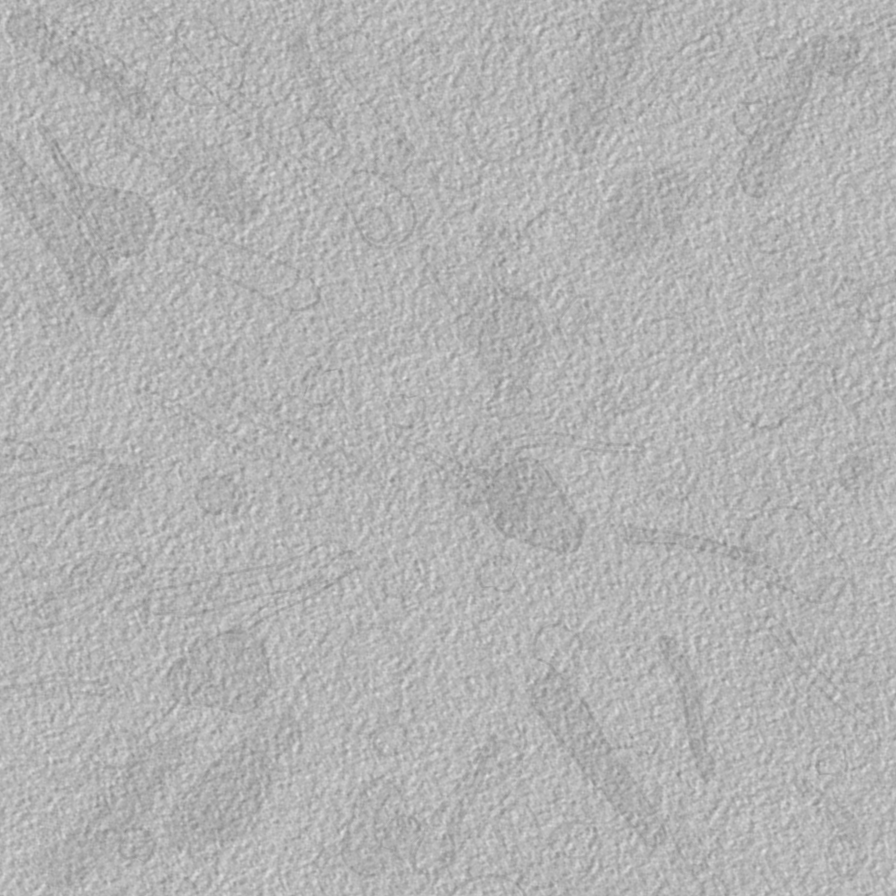
This texture is drawn by a WebGL 1 fragment shader. Its source:

```glsl
precision highp float;
// Grey micrograph-like field: faint outlined vesicles, tapered bodies and
// tubules point roughly toward a dark hub, under a fine side-lit grain.
// Shapes are jittered capsules on grids; the grain is embossed value noise.
uniform vec2 u_resolution;

const vec2 HUB = vec2(0.54, 0.47);
const float BASE_GREY = 0.714;
const float MEMBRANE_DEPTH = 0.06;
const float FILL_DEPTH = 0.04;

float hash(vec2 p) {
  vec3 q = fract(vec3(p.xyx) * 0.1031);
  q += dot(q, q.yzx + 33.33);
  return fract((q.x + q.y) * q.z);
}

vec2 hash2(vec2 p) {
  return vec2(hash(p), hash(p + 57.3));
}

float valueNoise(vec2 p) {
  vec2 cell = floor(p);
  vec2 f = fract(p);
  f = f * f * (3.0 - 2.0 * f);
  float low = mix(hash(cell), hash(cell + vec2(1.0, 0.0)), f.x);
  float high = mix(hash(cell + vec2(0.0, 1.0)), hash(cell + 1.0), f.x);
  return mix(low, high, f.y);
}

vec2 rotate(vec2 p, float angle) {
  float c = cos(angle);
  float s = sin(angle);
  return vec2(c * p.x - s * p.y, s * p.x + c * p.y);
}

// Signed distance to a capsule along x whose radius changes along its length.
float taperedCapsule(vec2 p, float halfLength, float radius, float taper) {
  float along = clamp(p.x, -halfLength, halfLength);
  float width = radius * (1.0 + taper * along / halfLength);
  return length(p - vec2(along, 0.0)) - width;
}

// Darkening by one grid of scattered, outlined and sometimes filled bodies.
float bodies(vec2 p, float cells, float seed, float chance,
             float halfLength, float radius, float fillChance) {
  float outline = 0.0;
  float fill = 0.0;
  vec2 home = floor(p * cells);
  for (int y = -1; y <= 1; y++) {
    for (int x = -1; x <= 1; x++) {
      vec2 cell = home + vec2(float(x), float(y));
      vec2 id = cell + seed;
      vec2 center = (cell + 0.25 + 0.5 * hash2(id)) / cells;
      vec2 size = 0.6 + 0.6 * hash2(id + 11.7);
      vec2 look = hash2(id + 23.1);
      vec2 toHub = HUB - center;
      float angle = atan(toHub.y, toHub.x) + 1.1 * (hash(id + 31.9) - 0.5);
      vec2 local = rotate(p - center, -angle);
      float d = taperedCapsule(local, halfLength * size.x, radius * size.y,
                               0.7 * (look.x - 0.5));
      float present = step(hash(id + 43.7), chance);
      float line = 1.0 - smoothstep(0.0007, 0.0034, abs(d));
      outline = max(outline, present * line * mix(0.4, 1.0, look.x));
      float inside = 1.0 - smoothstep(-0.003, 0.002, d);
      float filled = step(look.y, fillChance) * mix(0.4, 1.0, size.x - 0.2);
      fill = max(fill, present * inside * filled);
    }
  }
  return max(MEMBRANE_DEPTH * outline, 0.0) + FILL_DEPTH * fill;
}

float grainHeight(vec2 p) {
  float coarse = valueNoise(rotate(p, 0.6) * 165.0);
  float fine = valueNoise(rotate(p, -0.4) * 310.0 + 19.0);
  return 0.6 * coarse + 0.4 * fine;
}

// Relief of the grain as lit from the upper left.
float embossedGrain(vec2 p, vec2 lightStep) {
  return grainHeight(p + lightStep) - grainHeight(p - lightStep);
}

void main() {
  vec2 p = gl_FragCoord.xy / min(u_resolution.x, u_resolution.y);

  // Bend the space so that outlines become slightly irregular.
  vec2 bend = vec2(valueNoise(p * 13.0), valueNoise(p * 13.0 + 71.0)) - 0.5;
  vec2 q = p + 0.022 * bend;

  // Long bodies, rounded bodies, vesicles and thin tubules.
  float shade = bodies(q, 5.0, 101.0, 0.60, 0.090, 0.020, 0.45);
  shade = max(shade, bodies(q, 6.0, 211.0, 0.50, 0.028, 0.033, 0.40));
  shade = max(shade, bodies(q, 10.0, 307.0, 0.50, 0.005, 0.018, 0.20));
  shade = max(shade, bodies(q, 7.0, 401.0, 0.60, 0.070, 0.008, 0.15));

  // Soft dark hub and broad mottling.
  float hubDistance = length(q - HUB) + 0.05 * (valueNoise(p * 24.0) - 0.5);
  shade += 0.028 * (1.0 - smoothstep(0.025, 0.085, hubDistance));
  float mottle = valueNoise(p * 9.0 + 5.0) + valueNoise(p * 38.0) - 1.0;

  float grey = BASE_GREY - shade + 0.016 * mottle;
  grey += 0.20 * embossedGrain(p, vec2(-0.0019, 0.0009));
  grey += 0.07 * (valueNoise(rotate(p, 0.9) * 430.0) - 0.5);
  gl_FragColor = vec4(vec3(clamp(grey, 0.0, 1.0)), 1.0);
}
```
